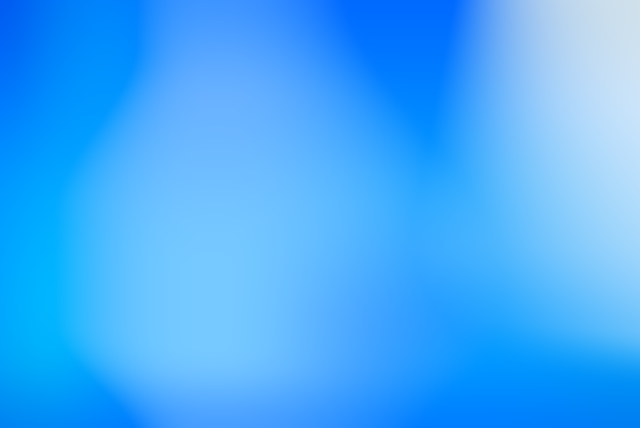
Give the GLSL for this background, as a Shadertoy shader.

```glsl
// A defocused blue backdrop: a deep azure field, a broad pale-blue glow
// with a narrow crown left of centre, and a milky veil at the upper right.
// Each layer is a soft analytic mask blended over the one below it.

// Elliptical Gaussian spot.
float spot(vec2 p, vec2 centre, vec2 radius) {
    vec2 q = (p - centre) / radius;
    return exp(-dot(q, q));
}

// max(x, 0) with a rounded corner.
float softPositive(float x) {
    return 0.5 * (x + sqrt(x * x + 0.003));
}

// Azure field: darker above and along the bottom, cyan on the left.
vec3 azureField(vec2 p) {
    float green = mix(0.40, 0.60, smoothstep(-0.1, 0.5, p.y));
    green -= 0.12 * smoothstep(0.8, 1.05, p.y);
    green += 0.11 * spot(p, vec2(0.117, 0.70), vec2(0.15, 0.30));
    green += 0.10 * spot(p, vec2(0.25, 0.05), vec2(0.18, 0.30));
    green -= 0.07 * spot(p, vec2(0.0, 0.0), vec2(0.10, 0.45));
    float corner = spot(p, vec2(0.0, 1.0), vec2(0.2))
                 + spot(p, vec2(1.5, 1.0), vec2(0.2))
                 + spot(p, vec2(0.0), vec2(0.2));
    return vec3(0.0, green, 1.0 - 0.05 * corner);
}

// Central glow: steep on its left flank, gentle on its right.
float glowMask(vec2 p) {
    float leftWidth = 0.20 + 0.19 * smoothstep(0.1, 0.5, p.y)
                    - 0.20 * smoothstep(0.75, 1.05, p.y);
    float rightWidth = 0.28 + 0.38 * smoothstep(-0.05, 0.65, p.y)
                     - 0.22 * smoothstep(0.75, 1.05, p.y);
    float side = p.x - 0.52;
    float t = abs(side) / (side < 0.0 ? leftWidth : rightWidth);
    float profile = softPositive(1.0 - (side < 0.0 ? t * t * t : t * t));
    float strength = mix(0.58, 1.0, smoothstep(-0.05, 0.25, p.y))
                   - 0.2 * smoothstep(0.85, 1.0, p.y);
    return min(profile * strength, 1.0);
}

vec3 glowColour(vec2 p) {
    const vec3 crown = vec3(0.40, 0.68, 1.0);
    const vec3 heart = vec3(0.46, 0.79, 1.0);
    const vec3 periwinkle = vec3(0.34, 0.63, 1.0);
    vec3 colour = mix(crown, heart, smoothstep(0.1, 0.65, p.y));
    colour = mix(colour, periwinkle, 0.9 * smoothstep(0.8, 1.03, p.y));
    float lowerRight = smoothstep(0.5, 1.0, p.x) * smoothstep(0.4, 0.8, p.y);
    return mix(colour, periwinkle, lowerRight);
}

// Milky veil: its edge softens exponentially on the way down.
float veilMask(vec2 p) {
    float edge = 1.064 - 0.19 * p.y + 0.2 * smoothstep(0.55, 0.9, p.y);
    float softness = 0.137 * exp(2.0 * p.y);
    float rise = 1.0 - exp(-pow(max(p.x - edge, 0.0) / softness, 1.2));
    float lowerEdge = p.y - 0.1 * (p.x - 1.2);
    return rise * (1.0 - smoothstep(0.74, 0.88, lowerEdge));
}

vec3 veilColour(vec2 p) {
    const vec3 lavender = vec3(0.83, 0.89, 0.92);
    const vec3 milk = vec3(0.87, 0.93, 0.98);
    return mix(lavender, milk, smoothstep(0.0, 0.3, p.y));
}

void mainImage(out vec4 fragColor, in vec2 fragCoord) {
    // x spans 0 to 1.5; y is the depth below the top edge, 0 to 1.
    vec2 uv = fragCoord / iResolution.xy;
    vec2 p = vec2(1.5 * uv.x, 1.0 - uv.y);

    vec3 colour = azureField(p);
    colour = mix(colour, glowColour(p), glowMask(p));
    colour = mix(colour, veilColour(p), veilMask(p));
    fragColor = vec4(clamp(colour, 0.0, 1.0), 1.0);
}
```
